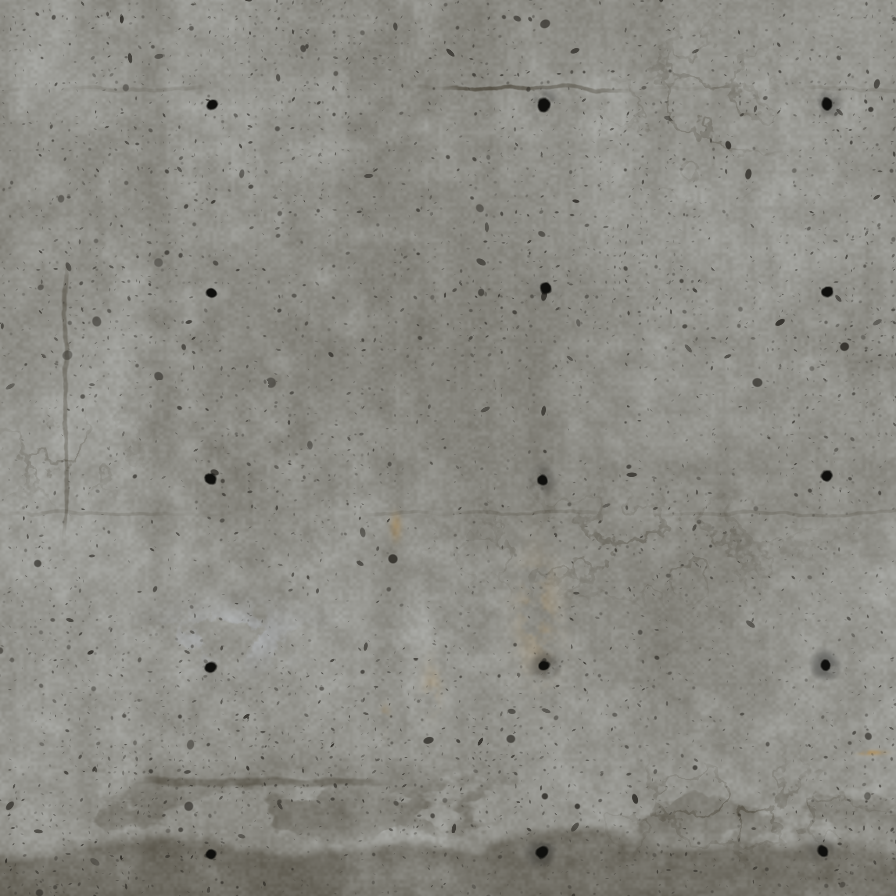
A three.js fragment shader for this texture:

```glsl
// Weathered cast concrete wall: cloudy grey layers of fractal noise, scattered
// air pits from jittered cells, a grid of tie holes, faint formwork seams,
// small rust and lime stains, and a damp ragged band along the foot.
varying vec2 vUv;

float hash(vec2 p) {
  return fract(sin(dot(p, vec2(127.1, 311.7))) * 43758.5453);
}

float noise(vec2 p) {
  vec2 i = floor(p), f = fract(p);
  f = f * f * (3.0 - 2.0 * f);
  return mix(mix(hash(i), hash(i + vec2(1.0, 0.0)), f.x),
             mix(hash(i + vec2(0.0, 1.0)), hash(i + 1.0), f.x), f.y);
}

float fbm(vec2 p) {
  float sum = 0.0, amp = 0.5;
  for (int i = 0; i < 5; i++) {
    sum += amp * noise(p);
    p = mat2(1.6, 1.2, -1.2, 1.6) * p + 7.3;
    amp *= 0.5;
  }
  return sum;
}

// One elongated, randomly turned pit per cell; share is the chance of a pit.
float pits(vec2 uv, float cells, float share, float radius) {
  vec2 id = floor(uv * cells);
  vec2 d = fract(uv * cells) - 0.3 - 0.4 * vec2(hash(id + 3.1), hash(id + 8.7));
  float a = 6.283 * hash(id + 15.2);
  d = mat2(cos(a), sin(a), -sin(a), cos(a)) * d;
  d.y *= 1.0 + 1.6 * hash(id + 21.4);
  float r = radius * (0.5 + 0.7 * hash(id + 33.8));
  float soft = 0.0011 * cells;
  float shape = 1.0 - smoothstep(r - soft, r + soft, length(d));
  return shape * step(hash(id + 41.6), share) * (0.45 + 0.55 * hash(id + 52.9));
}

// Soft elliptical patch used to place stains.
float patchAt(vec2 uv, vec2 center, vec2 size) {
  vec2 d = (uv - center) / size;
  return exp(-dot(d, d));
}

float line(float d, float width) {
  return 1.0 - smoothstep(0.3 * width, width, abs(d));
}

void main() {
  vec2 uv = vUv;
  vec2 warped = uv + 0.012 * (vec2(fbm(uv * 30.0), fbm(uv * 30.0 + 40.0)) - 0.5);
  float mottle = fbm(uv * 42.0);

  // Cloudy cement skin with vertical run marks and fine grain
  float tone = 0.582;
  tone += 0.15 * (fbm(uv * 4.0 + 2.0) - 0.48);
  tone += 0.09 * (fbm(uv * vec2(30.0, 3.5)) - 0.48);
  tone += 0.13 * (mottle - 0.48);
  tone += 0.055 * (noise(uv * 250.0) - 0.5);
  float worn = smoothstep(0.5, 0.68, fbm(warped * 7.0 + 11.0));
  tone -= 0.05 * worn * smoothstep(0.35, 0.6, mottle);
  tone -= 0.035 * patchAt(uv, vec2(0.18, 0.5), vec2(0.018, 0.7));
  tone -= 0.03 * patchAt(uv, vec2(0.45, 0.65), vec2(0.17, 0.12));

  // Flaked outlines inside a few rough areas
  float rough = patchAt(uv, vec2(0.7, 0.39), vec2(0.17, 0.05))
              + patchAt(uv, vec2(0.82, 0.1), vec2(0.14, 0.05))
              + patchAt(uv, vec2(0.78, 0.88), vec2(0.08, 0.08))
              + patchAt(uv, vec2(0.07, 0.49), vec2(0.08, 0.04));
  tone -= 0.09 * min(rough, 1.0) * line(fbm(uv * 26.0) - 0.47, 0.035);

  // Formwork seams, broken up along their length
  float broken = smoothstep(0.3, 0.65, noise(uv * 16.0 + 5.0));
  float strong = smoothstep(0.49, 0.52, uv.x) * (1.0 - smoothstep(0.67, 0.71, uv.x));
  tone -= (0.05 * broken + 0.14 * strong) * line(warped.y - 0.901, 0.0032);
  tone -= 0.06 * broken * line(warped.y - 0.427, 0.003);
  float span = smoothstep(0.38, 0.44, uv.y) * (1.0 - smoothstep(0.67, 0.72, uv.y));
  tone -= 0.13 * span * (0.4 + 0.6 * broken) * line(warped.x - 0.073, 0.0035);

  // Damp foot with splashes and a ragged tide line above it
  float edge = 0.056 + 0.06 * (fbm(uv * vec2(9.0, 14.0)) - 0.48);
  float damp = 1.0 - smoothstep(edge - 0.008, edge + 0.009, uv.y);
  float splash = smoothstep(0.5, 0.58, fbm(warped * vec2(15.0, 24.0) + 3.0));
  splash *= patchAt(uv, vec2(0.5, 0.095), vec2(0.7, 0.042)) * (1.0 - damp);
  tone -= 0.15 * damp + 0.11 * splash;
  tone += 0.06 * damp * (fbm(uv * vec2(8.0, 90.0)) - 0.48);
  float tide = smoothstep(0.15, 0.18, uv.x) * (1.0 - smoothstep(0.38, 0.46, uv.x));
  tone -= 0.11 * tide * broken * line(warped.y - 0.127, 0.006);

  // Darker greys turn slightly warmer
  vec3 color = vec3(tone, tone, tone - 0.022) + (0.6 - tone) * vec3(0.06, 0.0, -0.08);

  // Rust and lime stains
  float rust = patchAt(uv, vec2(0.6, 0.31), vec2(0.022, 0.06)) * 0.6
             + patchAt(uv, vec2(0.482, 0.235), vec2(0.01, 0.025)) * 0.5
             + patchAt(uv, vec2(0.442, 0.412), vec2(0.006, 0.014))
             + patchAt(uv, vec2(0.43, 0.197), vec2(0.005, 0.012))
             + patchAt(uv, vec2(0.972, 0.16), vec2(0.015, 0.003)) * 1.4;
  color += vec3(0.05, -0.02, -0.12) * rust * smoothstep(0.32, 0.6, mottle);
  float lime = patchAt(uv, vec2(0.26, 0.29), vec2(0.075, 0.03));
  color += vec3(0.07, 0.08, 0.11) * lime * smoothstep(0.46, 0.58, fbm(uv * 38.0 + 9.0));

  // Air pits in three sizes, denser in some areas
  float crowd = smoothstep(0.3, 0.65, fbm(uv * 6.0 + 20.0));
  float pit = 0.45 * pits(uv, 135.0, 0.1 + 0.2 * crowd, 0.2);
  pit = max(pit, 0.8 * pits(uv + 0.37, 64.0, 0.12 + 0.28 * crowd, 0.15));
  pit = max(pit, pits(uv + 0.71, 30.0, 0.05 + 0.16 * crowd, 0.15));
  color = mix(color, vec3(0.16, 0.15, 0.13), 0.85 * pit);

  // Tie holes with smudged rims
  for (int i = 0; i < 3; i++) {
    for (int j = 0; j < 5; j++) {
      vec2 id = vec2(float(i), float(j));
      vec2 center = vec2(0.238 + 0.393 * id.x - 0.026 * id.x * id.x, 0.05 + 0.208 * id.y);
      float d = length(warped - center - 0.006 * (hash(id) - 0.5));
      float halo = (1.0 - smoothstep(0.008, 0.022, d)) * hash(id + 6.0) * step(0.5, id.x);
      color *= 1.0 - 0.32 * halo * smoothstep(0.3, 0.55, mottle);
      color = mix(color, vec3(0.06, 0.06, 0.05), 1.0 - smoothstep(0.0045, 0.0075, d));
    }
  }
  gl_FragColor = vec4(color, 1.0);
}
```
